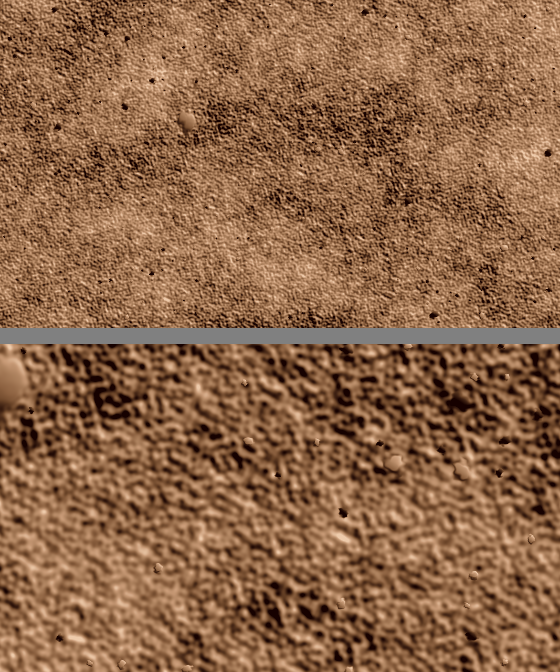
Top: the whole. Bottom: its middle third, enlarged.
This texture is drawn by a Shadertoy shader. Its source:

```glsl
// Dry brown soil: sunlit fine grit, broad darker patches and scattered pebbles.

const vec2 SUN = vec2(0.6, 0.8);

vec2 hash2(vec2 p) {
    vec3 q = fract(p.xyx * vec3(0.1031, 0.1030, 0.0973));
    q += dot(q, q.yzx + 33.33);
    return fract((q.xx + q.yz) * q.zy);
}

float corner(vec2 cell, vec2 offset) {
    float angle = 6.2832 * hash2(cell + 57.0).x;
    return dot(vec2(cos(angle), sin(angle)), offset);
}

// Gradient noise scaled to about unit deviation
float noise(vec2 p) {
    vec2 i = floor(p), f = fract(p);
    vec2 u = f * f * f * (f * (f * 6.0 - 15.0) + 10.0);
    vec2 e = vec2(1, 0);
    float low = mix(corner(i, f), corner(i + e.xy, f - e.xy), u.x);
    float high = mix(corner(i + e.yx, f - e.yx), corner(i + e.xx, f - e.xx), u.x);
    return 4.6 * mix(low, high, u.y);
}

mat2 turn(float a) {
    return mat2(cos(a), sin(a), -sin(a), cos(a));
}

float gritHeight(vec2 p) {
    return 0.75 * noise(turn(0.5) * p * 118.0) + 0.65 * noise(turn(1.2) * p * 61.0 + 40.0);
}

// Broad patches, drawn out sideways
float patches(vec2 p) {
    return 0.6 * noise(p * vec2(1.7, 3.1) + 3.7)
         + 0.55 * noise(turn(0.2) * p * vec2(4.1, 6.3) + 11.3)
         + 0.5 * noise(turn(-0.3) * p * 12.7 + 23.0);
}

// Lays one lit stone and its cast shadow over the tone
float stone(float tone, vec2 offset, vec2 size, float angle, float albedo) {
    float radius = min(size.x, size.y);
    float soft = max(0.3, 0.7 / (iResolution.y * radius));
    float wobble = 0.17 * noise(offset / size * 1.1 + angle * 9.0);
    vec2 q = turn(angle) * offset / size;
    vec2 s = turn(angle) * (offset + SUN * radius * 0.6) / size;
    float shadow = 1.0 - smoothstep(1.0 - soft, 1.0 + soft, length(s) + wobble);
    float body = 1.0 - smoothstep(1.0 - soft, 1.0 + soft, length(q) + wobble);
    tone = mix(tone, -2.1, 0.85 * shadow);
    float lit = albedo + 1.1 * dot(offset / radius, SUN) + 0.25 * tone;
    return mix(tone, lit, body);
}

// Pebbles, one at most in each cell of a jittered grid
float pebbles(float tone, vec2 p, float density, float chance) {
    vec2 cell = floor(p * density);
    vec2 pick = hash2(cell + density);
    vec2 place = hash2(cell + density + 91.0);
    vec2 shape = hash2(cell + density + 173.0);
    vec2 offset = (fract(p * density) - 0.35 - 0.3 * place) / density;
    float cluster = smoothstep(-1.0, 1.5, noise(cell / density * 3.3 + 71.0));
    if (pick.x > chance * (0.3 + 1.4 * cluster)) return tone;
    float radius = mix(0.09, 0.18, shape.x * shape.x) / density;
    float albedo = pick.y < 0.6 ? -1.7 : 1.2;
    return stone(tone, offset, radius * vec2(1.0, 0.75), shape.y * 6.28, albedo);
}

// Colour ramp from deep shadow to pale dust
vec3 soilColour(float tone) {
    vec3 ramp[6] = vec3[6](
        vec3(0.22, 0.11, 0.06), vec3(0.41, 0.26, 0.15), vec3(0.55, 0.38, 0.25),
        vec3(0.67, 0.50, 0.36), vec3(0.78, 0.60, 0.46), vec3(0.89, 0.74, 0.61));
    float x = clamp(2.35 + 1.27 * tone, -0.7, 5.4);
    int i = int(clamp(floor(x), 0.0, 4.0));
    return mix(ramp[i], ramp[i + 1], x - float(i));
}

void mainImage(out vec4 fragColor, in vec2 fragCoord) {
    vec2 p = fragCoord / iResolution.y;

    // Grit: slopes facing the sun are bright, hollows are dark
    float height = gritHeight(p);
    float relief = height - gritHeight(p + SUN * 0.0045);
    float broad = patches(p);
    float grit = 0.5 * relief + 0.32 * height + 0.24 * noise(p * 29.0 + 7.0);
    float roughness = clamp(1.0 - 0.13 * broad, 0.75, 1.25);
    float tone = 0.43 * broad + roughness * grit;

    // Small pebbles, larger pebbles and a single big stone
    tone = pebbles(tone, p, 31.0, 0.17);
    tone = pebbles(tone, p, 14.0, 0.11);
    tone = stone(tone, p - vec2(0.575, 0.633), vec2(0.021, 0.031), -0.35, 0.7);

    fragColor = vec4(soilColour(tone), 1.0);
}
```
